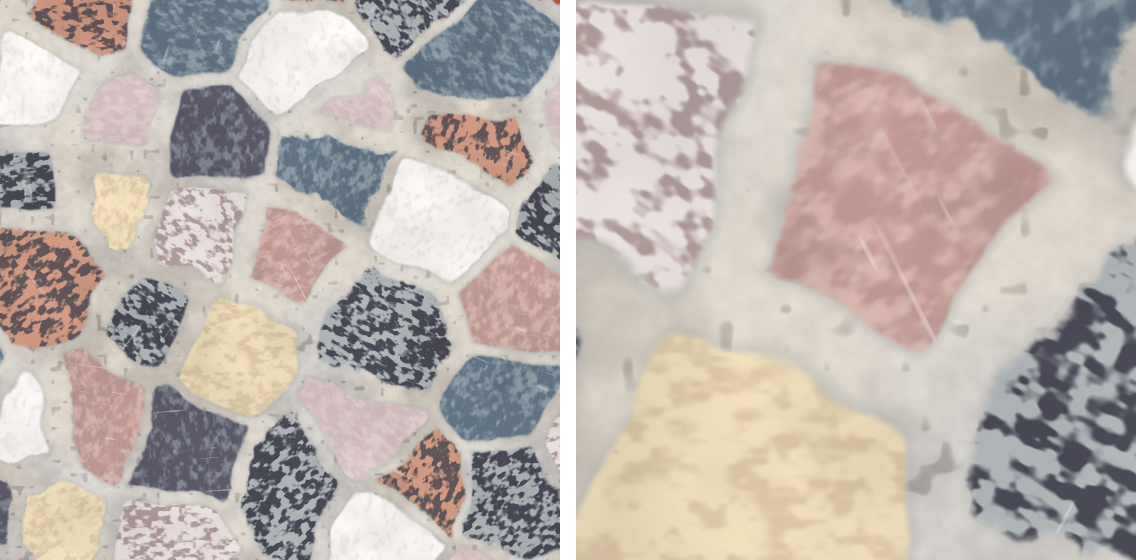
Left, the full canvas; right, a detail of the centre.
This texture is drawn by a three.js fragment shader. Its source:

```glsl
// Mosaic of broken stone slabs set in pale mortar.
// Voronoi cells, inset by varied gaps, give the slabs; each cell picks a
// mineral whose flecks, clouds and scratches come from layered value noise.
varying vec2 vUv;

const float CELLS = 5.4;         // slabs across the canvas
const float TILT = 0.42;         // rotation of the cell grid
const float JITTER = 0.8;        // irregularity of the slab centres
const float GAP_MIN = 0.05;      // mortar inset, in cell units
const float GAP_MAX = 0.19;
const float CORNER = 0.05;       // corner rounding
const float SOFT = 0.018;        // edge softness
const float GRAIN = 125.0;       // mineral grains across the canvas
const vec3 MORTAR_DARK = vec3(0.75, 0.73, 0.71);
const vec3 MORTAR_LIGHT = vec3(0.86, 0.84, 0.81);
const vec3 FRINGE = vec3(0.64, 0.67, 0.67);

struct Mineral { vec3 base; vec3 fleck; float cover; float crisp; };

float hash(vec2 p) {
  return fract(sin(dot(p, vec2(127.1, 311.7))) * 43758.5453);
}

vec2 hash2(vec2 p) { return vec2(hash(p), hash(p + 57.3)); }

float noise(vec2 p) {
  vec2 i = floor(p), f = fract(p);
  f = f * f * (3.0 - 2.0 * f);
  return mix(mix(hash(i), hash(i + vec2(1.0, 0.0)), f.x),
             mix(hash(i + vec2(0.0, 1.0)), hash(i + vec2(1.0, 1.0)), f.x), f.y);
}

float fbm(vec2 p) {
  float sum = 0.0, amp = 0.53;
  for (int i = 0; i < 4; i++) {
    sum += amp * noise(p);
    p = p * 2.03 + 17.7;
    amp *= 0.5;
  }
  return sum;
}

mat2 rotation(float a) { return mat2(cos(a), sin(a), -sin(a), cos(a)); }

float softMin(float a, float b, float k) {
  float h = max(k - abs(a - b), 0.0) / k;
  return min(a, b) - 0.25 * h * h * k;
}

vec2 centre(vec2 cell) { return cell + 0.5 + JITTER * (hash2(cell) - 0.5); }

// xy: nearest cell, z: rounded distance to the border of that cell
vec3 slabCell(vec2 p) {
  vec2 home = floor(p), best = home;
  float nearest = 1e3;
  for (int y = -1; y <= 1; y++) for (int x = -1; x <= 1; x++) {
    vec2 cell = home + vec2(float(x), float(y));
    float d = distance(p, centre(cell));
    if (d < nearest) { nearest = d; best = cell; }
  }
  vec2 a = centre(best) - p;
  float border = 1.0;
  for (int y = -2; y <= 2; y++) for (int x = -2; x <= 2; x++) {
    if (x == 0 && y == 0) continue;
    vec2 b = centre(best + vec2(float(x), float(y))) - p;
    border = softMin(border, dot(0.5 * (a + b), normalize(b - a)), CORNER);
  }
  return vec3(best, border);
}

Mineral pickMineral(float h) {
  if (h < 0.14) return Mineral(vec3(0.37, 0.44, 0.51), vec3(0.55, 0.61, 0.65), 0.35, 0.25); // slate
  if (h < 0.26) return Mineral(vec3(0.28, 0.28, 0.33), vec3(0.67, 0.69, 0.70), 0.48, 0.12); // dark granite
  if (h < 0.33) return Mineral(vec3(0.35, 0.34, 0.40), vec3(0.50, 0.52, 0.56), 0.32, 0.22); // basalt
  if (h < 0.40) return Mineral(vec3(0.42, 0.45, 0.44), vec3(0.65, 0.67, 0.64), 0.45, 0.15); // greenstone
  if (h < 0.47) return Mineral(vec3(0.80, 0.59, 0.50), vec3(0.37, 0.33, 0.34), 0.42, 0.12); // rust granite
  if (h < 0.51) return Mineral(vec3(0.71, 0.32, 0.23), vec3(0.76, 0.45, 0.36), 0.30, 0.25); // jasper
  if (h < 0.60) return Mineral(vec3(0.73, 0.58, 0.56), vec3(0.83, 0.70, 0.67), 0.40, 0.30); // rose stone
  if (h < 0.68) return Mineral(vec3(0.82, 0.73, 0.74), vec3(0.87, 0.80, 0.80), 0.40, 0.30); // pink marble
  if (h < 0.80) return Mineral(vec3(0.89, 0.86, 0.85), vec3(0.67, 0.59, 0.59), 0.40, 0.14); // pale granite
  if (h < 0.90) return Mineral(vec3(0.97, 0.96, 0.95), vec3(0.92, 0.90, 0.89), 0.20, 0.25); // white marble
  return Mineral(vec3(0.93, 0.86, 0.72), vec3(0.85, 0.77, 0.64), 0.36, 0.25);               // limestone
}

vec3 slabColour(vec2 uv, vec2 cell, Mineral m) {
  vec2 q = rotation(6.28 * hash(cell + 3.1)) * uv;
  vec2 g = q * vec2(GRAIN, GRAIN * 0.65);
  float grain = 0.65 * noise(g) + 0.35 * noise(g * 2.1 + 9.0);
  grain += 0.35 * (fbm(uv * 22.0) - 0.5);
  float level = 0.5 + 0.6 * (0.5 - m.cover);
  vec3 col = mix(m.base, m.fleck, smoothstep(level - m.crisp, level + m.crisp, grain));
  col *= 0.93 + 0.14 * fbm(q * 14.0 + cell);
  // thin pale scratches, in patches
  float line = smoothstep(0.86, 0.97, noise(q * vec2(18.0, 170.0)));
  float patchy = smoothstep(0.45, 0.7, noise(q * 11.0 + 4.0));
  return mix(col, vec3(0.93, 0.91, 0.90), 0.4 * line * patchy);
}

vec3 mortarColour(vec2 uv) {
  vec3 col = mix(MORTAR_DARK, MORTAR_LIGHT, smoothstep(0.25, 0.65, fbm(uv * 13.0)));
  col += 0.07 * (fbm(uv * 95.0) - 0.5);
  col += vec3(0.03, 0.01, -0.03) * (noise(uv * 7.0 + 31.0) - 0.4);
  float pit = smoothstep(0.8, 0.95, noise(uv * 85.0 + 5.0));
  return col - 0.13 * pit;
}

void main() {
  // slabs with gently bent outlines
  vec2 bend = vec2(noise(vUv * 17.0), noise(vUv * 17.0 + 40.0)) - 0.5;
  vec3 slab = slabCell(rotation(TILT) * vUv * CELLS + 0.13 * bend + 3.0);
  vec2 cell = slab.xy;
  float size = hash(cell + 8.7);
  float gap = mix(GAP_MIN, GAP_MAX, size * size);
  float rough = mix(0.02, 0.10, hash(cell + 21.0));
  float inside = slab.z - gap + rough * (fbm(vUv * 55.0) - 0.5);

  // even spread of minerals over the cells
  float kind = fract(dot(cell, vec2(0.755, 0.57)) + 0.12 * hash(cell + 5.0));
  vec3 stone = slabColour(vUv, cell, pickMineral(kind));

  // mortar with a faint cool line around each slab
  vec3 mortar = mortarColour(vUv);
  mortar = mix(mortar, FRINGE, 0.3 * smoothstep(-0.05, 0.0, inside));
  gl_FragColor = vec4(mix(mortar, stone, smoothstep(-SOFT, SOFT, inside)), 1.0);
}
```
